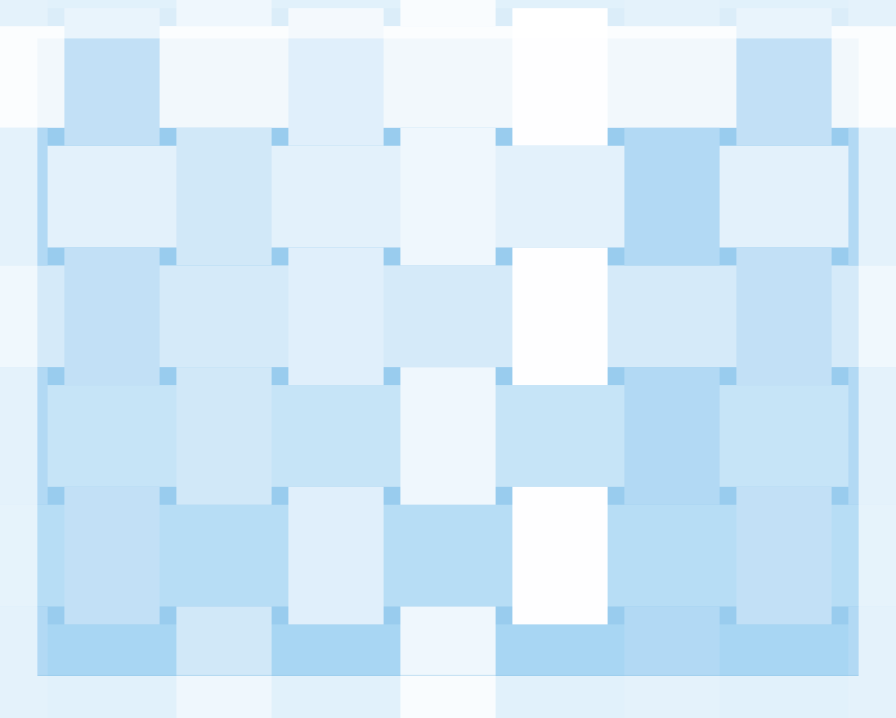
Give the GLSL for this pattern, as a WebGL 1 fragment shader.

```glsl
precision mediump float;
// Basket weave of flat pale blue ribbons, 8 across and 6 down, with small
// darker knots in the gaps. Ribbon tints step evenly from band to band, and
// a translucent white border, continuous across the edges, fades the rim.

uniform vec2 u_resolution;

// Antialiased coverage of a band of the given half width around zero.
float band(float offset, float halfWidth, float pixel) {
  return clamp((halfWidth - abs(offset)) / pixel + 0.5, 0.0, 1.0);
}

// Upright ribbons brighten in steps over a cycle of six.
vec3 columnTint(float column) {
  float stepUp = mod(mod(column, 8.0), 6.0) / 5.0;
  return mix(vec3(0.70, 0.85, 0.957), vec3(0.995, 0.997, 1.0), stepUp);
}

// Level ribbons deepen from the top row to the bottom row.
vec3 rowTint(float row) {
  float depth = mod(row, 6.0) / 5.0;
  return mix(vec3(0.95, 0.972, 0.99), vec3(0.66, 0.84, 0.953), depth);
}

vec3 weave(vec2 uv, vec2 pixel) {
  // Ribbon centres lie on whole numbers; rows are counted downwards.
  vec2 grid = vec2(uv.x * 8.0, (1.0 - uv.y) * 6.0 - 0.643);
  vec2 id = floor(grid + 0.5);
  vec2 offset = grid - id;
  vec2 cellPixel = pixel * vec2(8.0, 6.0);

  float upright = band(offset.x, 0.425, cellPixel.x);
  float level = band(offset.y, 0.425, cellPixel.y);
  float levelOnTop = 1.0 - mod(id.x + id.y, 2.0);

  vec3 color = vec3(0.60, 0.80, 0.935); // knots behind the ribbons
  color = mix(color, rowTint(id.y), level);
  return mix(color, columnTint(id.x), upright * (1.0 - level * levelOnTop));
}

void main() {
  vec2 pixel = 1.0 / u_resolution;
  vec2 uv = gl_FragCoord.xy * pixel;
  vec3 color = weave(uv, pixel);

  // Panel inside the faded border, with a hairline along its lower edge.
  float across = band(uv.x - 0.5, 0.4583, pixel.x);
  float panel = across * band(uv.y - 0.5025, 0.4440, pixel.y);
  float hairline = across * band(uv.y - 0.0593, 0.0008, pixel.y);
  color = mix(color, vec3(0.56, 0.77, 0.90), 0.4 * hairline);
  color = mix(color, vec3(1.0), 0.65 * (1.0 - panel));

  gl_FragColor = vec4(color, 1.0);
}
```
